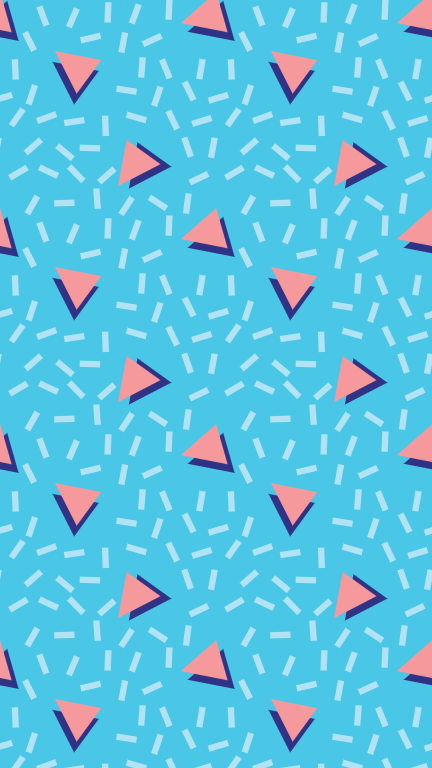
Write a Shadertoy shader that draws this pattern.

```glsl
#define TILES_ACROSS 2.0
#define STICK_GRID vec2(7.0, 8.0)
#define STICK_HALF vec2(0.047, 0.0145)
#define STICK_JITTER 0.042
#define CLEARANCE 0.022
#define SHADOW_SHIFT vec2(-0.021, -0.047)
#define SKY vec3(0.29, 0.78, 0.90)
#define PALE vec3(0.70, 0.89, 0.96)
#define CORAL vec3(0.96, 0.60, 0.61)
#define NAVY vec3(0.19, 0.20, 0.52)

vec3 hash32(vec2 p) {
    vec3 q = fract(p.xyx * vec3(0.1031, 0.1030, 0.0973) + 0.37);
    q += dot(q, q.yxz + 33.33);
    return fract((q.xxy + q.yzz) * q.zyx);
}

vec2 rotate(vec2 p, float angle) {
    float c = cos(angle), s = sin(angle);
    return vec2(c * p.x + s * p.y, c * p.y - s * p.x);
}

// Signed distance to the line a-b, positive on its outer side
float edge(vec2 p, vec2 a, vec2 b) {
    vec2 e = b - a;
    return dot(p - a, normalize(vec2(e.y, -e.x)));
}

float triangle(vec2 p) {
    vec2 a = vec2(0.132, 0.0), b = vec2(-0.064, 0.096), c = vec2(-0.067, -0.097);
    return max(edge(p, a, b), max(edge(p, b, c), edge(p, c, a)));
}

// Face and shadow distances of one wrapped, turned triangle
vec2 shadedTriangle(vec2 p, vec2 center, float angle) {
    vec2 q = rotate(fract(p - center + 0.5) - 0.5, angle);
    return vec2(triangle(q), triangle(q - SHADOW_SHIFT));
}

vec2 triangles(vec2 p) {
    vec2 d = shadedTriangle(p, vec2(0.360, 0.316), 3.79);
    d = min(d, shadedTriangle(p, vec2(0.625, 0.756), 2.21));
    return min(d, shadedTriangle(p, vec2(0.964, 0.073), 2.88));
}

float clearance(vec2 p) {
    vec2 d = triangles(p);
    return min(d.x, d.y);
}

float box(vec2 p, vec2 halfSize) {
    vec2 d = abs(p) - halfSize;
    return length(max(d, 0.0)) + min(max(d.x, d.y), 0.0);
}

// Jittered sticks on staggered rows, left out where they meet a triangle
float sticks(vec2 p) {
    float nearest = 1.0;
    float row = floor(p.y * STICK_GRID.y);
    for (float j = -1.0; j <= 1.0; j++) {
        float y = row + j;
        float stagger = 0.5 * mod(y, 2.0);
        float column = floor(p.x * STICK_GRID.x - stagger);
        for (float i = -1.0; i <= 1.0; i++) {
            vec2 cell = vec2(column + i, y);
            vec3 rnd = hash32(mod(cell, STICK_GRID));
            vec2 center = (cell + vec2(stagger + 0.5, 0.5)) / STICK_GRID;
            center += (rnd.xy - 0.5) * STICK_JITTER;
            float angle = rnd.z * 3.14159;
            float d = box(rotate(p - center, angle), STICK_HALF);
            if (d < nearest) {
                vec2 tip = STICK_HALF.x * vec2(cos(angle), sin(angle));
                float room = min(clearance(center),
                    min(clearance(center + tip), clearance(center - tip)));
                if (room > CLEARANCE) nearest = d;
            }
        }
    }
    return nearest;
}

void mainImage(out vec4 fragColor, in vec2 fragCoord) {
    // Tile units, measured down from the top edge
    float pixel = TILES_ACROSS / iResolution.x;
    vec2 p = vec2(fragCoord.x, iResolution.y - fragCoord.y) * pixel;

    vec2 tri = triangles(p);
    vec3 cover = smoothstep(0.7 * pixel, -0.7 * pixel, vec3(sticks(p), tri.y, tri.x));

    vec3 color = mix(SKY, PALE, cover.x);
    color = mix(color, NAVY, cover.y);
    color = mix(color, CORAL, cover.z);
    fragColor = vec4(color, 1.0);
}
```
